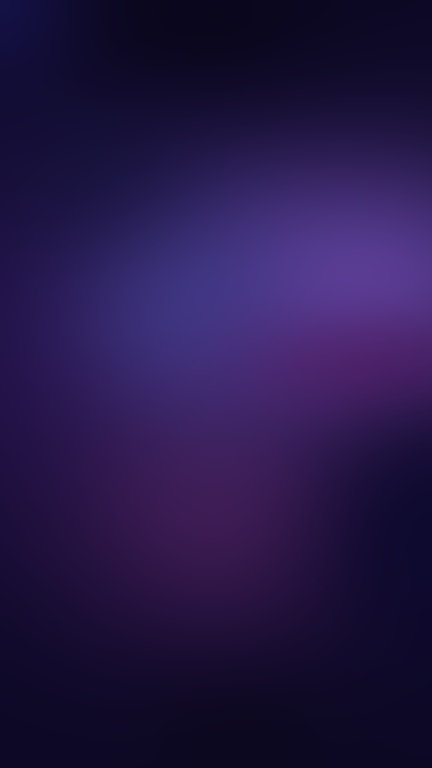
Give the GLSL for this background, as a WebGL 2 fragment shader.

```glsl
#version 300 es
precision highp float;

uniform vec2 u_resolution;
out vec4 fragColor;

// Glow shapes: centre xy, radius zw, as fractions of the canvas
const vec4 INDIGO_SHAPE  = vec4(0.14, 0.545, 0.76, 0.30);
const vec4 PLUM_SHAPE    = vec4(0.50, 0.350, 0.35, 0.18);
const vec4 VIOLET_SHAPE  = vec4(0.82, 0.630, 0.50, 0.17);
const vec4 BLUE_SHAPE    = vec4(0.43, 0.605, 0.255, 0.143);
const vec4 NAVY_SHAPE    = vec4(0.21, 0.780, 0.255, 0.117);
const vec4 MAGENTA_SHAPE = vec4(0.86, 0.525, 0.30, 0.072);
const vec4 HOLLOW_SHAPE  = vec4(1.00, 0.297, 0.243, 0.156);
const vec4 CORNER_SHAPE  = vec4(0.00, 1.000, 0.174, 0.11);
const vec4 TOP_SHAPE     = vec4(0.46, 0.974, 0.35, 0.104);
const vec4 BOTTOM_SHAPE  = vec4(0.55, 0.036, 0.23, 0.09);

// Glow tints: colour rgb, strength a
const vec3 NIGHT        = vec3(0.045, 0.03, 0.14);
const vec4 INDIGO_TINT  = vec4(0.12, 0.06, 0.27, 1.0);
const vec4 PLUM_TINT    = vec4(0.25, 0.11, 0.33, 0.95);
const vec4 VIOLET_TINT  = vec4(0.36, 0.245, 0.59, 1.0);
const vec4 BLUE_TINT    = vec4(0.25, 0.25, 0.57, 0.6);
const vec4 NAVY_TINT    = vec4(0.07, 0.07, 0.22, 0.5);
const vec4 MAGENTA_TINT = vec4(0.34, 0.11, 0.40, 0.6);
const vec4 HOLLOW_TINT  = vec4(0.05, 0.035, 0.18, 0.9);
const vec4 CORNER_TINT  = vec4(0.08, 0.07, 0.28, 0.9);
const vec4 TOP_TINT     = vec4(0.03, 0.02, 0.09, 0.7);
const vec4 BOTTOM_TINT  = vec4(0.04, 0.03, 0.10, 0.6);

// Blends an elliptical Gaussian glow over the colour below it
vec3 addGlow(vec3 below, vec2 uv, vec4 shape, vec4 tint) {
    vec2 d = (uv - shape.xy) / shape.zw;
    return mix(below, tint.rgb, tint.a * exp(-dot(d, d)));
}

void main() {
    vec2 uv = gl_FragCoord.xy / u_resolution;

    // Broad ambient light
    vec3 color = addGlow(NIGHT, uv, INDIGO_SHAPE, INDIGO_TINT);
    color = addGlow(color, uv, PLUM_SHAPE, PLUM_TINT);

    // Bright central cloud
    color = addGlow(color, uv, VIOLET_SHAPE, VIOLET_TINT);
    color = addGlow(color, uv, BLUE_SHAPE, BLUE_TINT);
    color = addGlow(color, uv, MAGENTA_SHAPE, MAGENTA_TINT);

    // Dark hollows that shape the cloud
    color = addGlow(color, uv, NAVY_SHAPE, NAVY_TINT);
    color = addGlow(color, uv, HOLLOW_SHAPE, HOLLOW_TINT);
    color = addGlow(color, uv, TOP_SHAPE, TOP_TINT);
    color = addGlow(color, uv, BOTTOM_SHAPE, BOTTOM_TINT);

    // Cool light in the upper left corner
    color = addGlow(color, uv, CORNER_SHAPE, CORNER_TINT);

    fragColor = vec4(color, 1.0);
}
```
